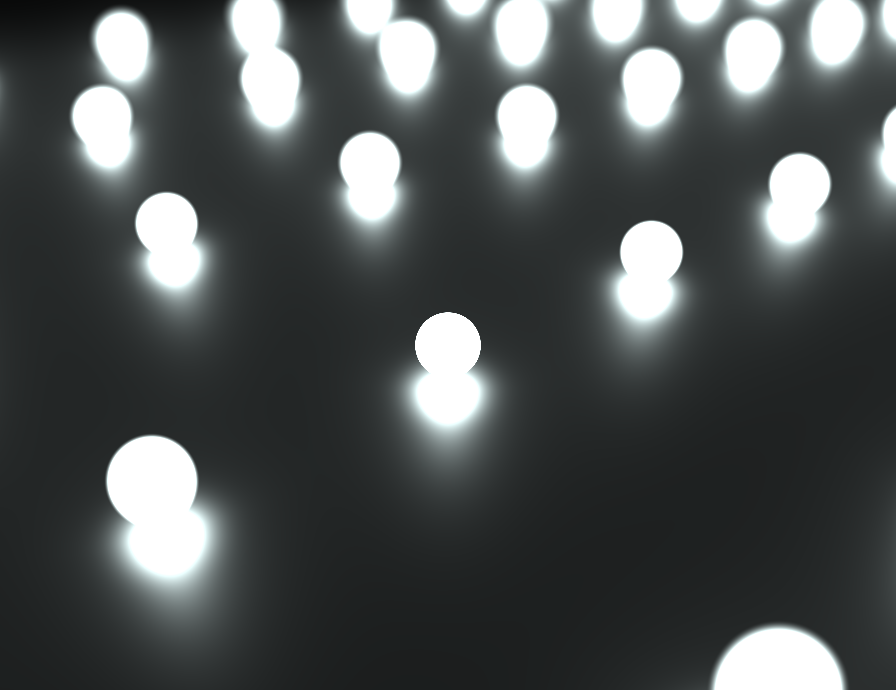
Give the GLSL for this background, as a Shadertoy shader.

```glsl
const vec3 LIGHT_TINT = vec3(0.92, 1.0, 1.0);
const float FLOOR_LEVEL = 0.075;            // ambient floor brightness
const float HORIZON = 0.364;                // horizon height above the canvas top
const vec2 NADIR = vec2(0.0, 2.65);         // vanishing point of the verticals
const vec2 FIRST_LAMP = vec2(0.0, 1.157);   // ground position: sideways, depth
const vec2 LAMP_STEP = vec2(0.4045, 0.2145);
const vec2 ROW_STEP = vec2(-0.2695, 0.4685);
const float ROW_STAGGER = 0.2;              // shift of odd rows, in lamp steps
const float LAMP_RADIUS = 0.054;
const float LAMP_POWER = 7.0;
const float FOCUS = 0.864;                  // perspective scale in sharp focus
const float APERTURE = 0.062;
const float CONTACT = 0.078;                // reflection offset below a lamp
const vec2 CORE_SIZE = vec2(0.05, 0.04);
const vec2 TAIL_SIZE = vec2(0.065, 0.12);
const float TAIL_UP = 0.035;
const float CORE_POWER = 1.5;
const float TAIL_POWER = 0.9;
const float HALO_POWER = 0.12;
const float HALO_SIZE = 0.15;

// Blurred lamp disc, bright enough to clip at its middle
float lampDisc(float dist, float radius, float blur) {
    float coverage = 1.0 - smoothstep(radius - blur, radius + blur, dist);
    return LAMP_POWER * coverage * min(1.0, radius * radius / (blur * blur));
}

// Glossy floor reflection; q.y runs from the lamp towards the viewer
float floorGlow(vec2 q, float blur) {
    q.y -= CONTACT;
    float soft = 0.4 * blur * blur;
    vec2 q2 = q * q;
    vec2 tailSize = vec2(TAIL_SIZE.x, q.y > 0.0 ? TAIL_SIZE.y : TAIL_UP);
    vec2 core = q2 / (CORE_SIZE * CORE_SIZE + soft);
    vec2 tail = q2 / (tailSize * tailSize + soft);
    float falloff = 1.0 + tail.x + tail.y;
    return CORE_POWER * exp(-core.x - core.y)
         + TAIL_POWER / (falloff * falloff)
         + HALO_POWER * exp(-length(q) / HALO_SIZE);
}

void mainImage(out vec4 fragColor, in vec2 fragCoord) {
    // Canvas heights, centred sideways, measured down from the horizon
    float pixel = 1.0 / iResolution.y;
    vec2 p = vec2(fragCoord.x - 0.5 * iResolution.x, iResolution.y - fragCoord.y) * pixel;
    p.y += HORIZON;

    // Floor fading to black at its far edge
    float edge = p.y - HORIZON + 0.1 * (p.x + 0.65);
    float light = FLOOR_LEVEL * smoothstep(0.0, 0.12, edge);

    // Staggered lamp grid in perspective
    for (int row = -1; row <= 3; row++) {
        float stagger = ROW_STAGGER * float(row & 1);
        for (int i = -3; i <= 6; i++) {
            vec2 ground = FIRST_LAMP + float(row) * ROW_STEP
                        + (float(i) + stagger) * LAMP_STEP;
            if (ground.y < 0.5) continue;
            float scale = 1.0 / ground.y;
            vec2 centre = vec2(ground.x, 1.0) * scale;
            vec2 offset = p - centre;
            float blur = APERTURE * abs(scale - FOCUS);

            vec2 down = normalize(NADIR - centre);
            vec2 q = vec2(dot(offset, vec2(down.y, -down.x)), dot(offset, down)) / scale;
            light += floorGlow(q, blur / scale);
            light += lampDisc(length(offset), LAMP_RADIUS * scale, max(blur, pixel));
        }
    }

    fragColor = vec4(clamp(LIGHT_TINT * light, 0.0, 1.0), 1.0);
}
```
